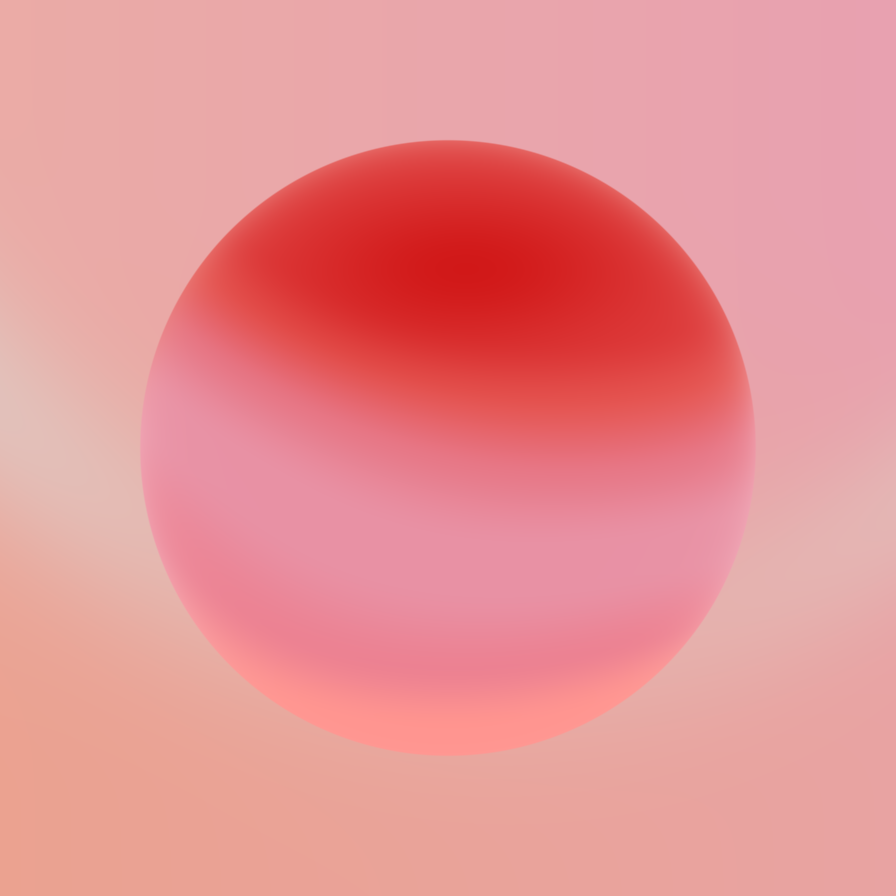
Reproduce this background procedurally as a three.js fragment shader.

```glsl
#define ORB_CENTER vec2(0.5, 0.5)
#define ORB_RADIUS 0.3435
#define EDGE_SOFTNESS 0.0012
#define RIM_WIDTH 0.020
#define RIM_STRENGTH 0.6
#define LAYER_CURVE 0.85
#define LAYER_TILT 0.23
#define CORE_CENTER vec2(0.52, 0.70)
#define CORE_SIZE vec2(0.19, 0.09)
#define HAZE_SAG 0.8

varying vec2 vUv;

// Corner gradient crossed by a pale, sagging band of haze
vec3 backdrop(vec2 p) {
  vec3 peach = vec3(0.92, 0.635, 0.565);
  vec3 dustyRose = vec3(0.91, 0.64, 0.635);
  vec3 blush = vec3(0.92, 0.67, 0.65);
  vec3 mauve = vec3(0.91, 0.63, 0.69);
  vec3 haze = vec3(0.885, 0.76, 0.735);

  vec3 lower = mix(peach, dustyRose, p.x);
  vec3 upper = mix(blush, mauve, p.x);
  vec3 color = mix(lower, upper, smoothstep(0.1, 0.8, p.y));

  float bandY = 0.55 - 0.12 * p.x - HAZE_SAG * p.x * (1.0 - p.x);
  float bandWidth = mix(0.14, 0.11, p.x);
  float offset = (p.y - bandY) / bandWidth;
  float strength = mix(0.95, 0.6, smoothstep(0.0, 1.0, p.x));
  strength *= 1.0 - 1.6 * p.x * (1.0 - p.x);
  return mix(color, haze, strength * exp(-offset * offset));
}

// Curved colour layers, from salmon at the foot to red at the crown
vec3 orbLayers(vec2 p) {
  vec3 salmon = vec3(1.0, 0.58, 0.56);
  vec3 hotPink = vec3(0.925, 0.505, 0.57);
  vec3 rose = vec3(0.91, 0.57, 0.645);
  vec3 coral = vec3(0.905, 0.45, 0.505);
  vec3 ember = vec3(0.90, 0.34, 0.325);
  vec3 crown = vec3(0.87, 0.24, 0.24);
  vec3 deepRed = vec3(0.82, 0.095, 0.095);

  float x = p.x - ORB_CENTER.x;
  float tilt = LAYER_TILT * smoothstep(0.2, 0.5, p.y);
  float level = p.y - LAYER_CURVE * x * x + tilt * x;

  vec3 color = mix(salmon, hotPink, smoothstep(0.185, 0.258, level));
  color = mix(color, rose, smoothstep(0.245, 0.35, level));
  color = mix(color, coral, smoothstep(0.39, 0.52, level));
  color = mix(color, ember, smoothstep(0.485, 0.575, level));
  color = mix(color, crown, smoothstep(0.55, 0.64, level));

  vec2 q = (p - CORE_CENTER) / CORE_SIZE;
  return mix(color, deepRed, exp(-dot(q, q)));
}

// Soft light gathered just inside the outline
vec3 addRim(vec3 color, vec2 p, float depth) {
  vec3 footRim = vec3(1.0, 0.60, 0.58);
  vec3 sideRim = vec3(0.95, 0.68, 0.73);
  vec3 crownRim = vec3(0.92, 0.51, 0.49);
  vec3 rim = mix(footRim, sideRim, smoothstep(0.2, 0.38, p.y));
  rim = mix(rim, crownRim, smoothstep(0.5, 0.68, p.y));
  return mix(color, rim, RIM_STRENGTH * exp(-max(depth, 0.0) / RIM_WIDTH));
}

void main() {
  float depth = ORB_RADIUS - length(vUv - ORB_CENTER);
  vec3 orb = addRim(orbLayers(vUv), vUv, depth);
  float mask = smoothstep(-EDGE_SOFTNESS, EDGE_SOFTNESS, depth);
  gl_FragColor = vec4(mix(backdrop(vUv), orb, mask), 1.0);
}
```
